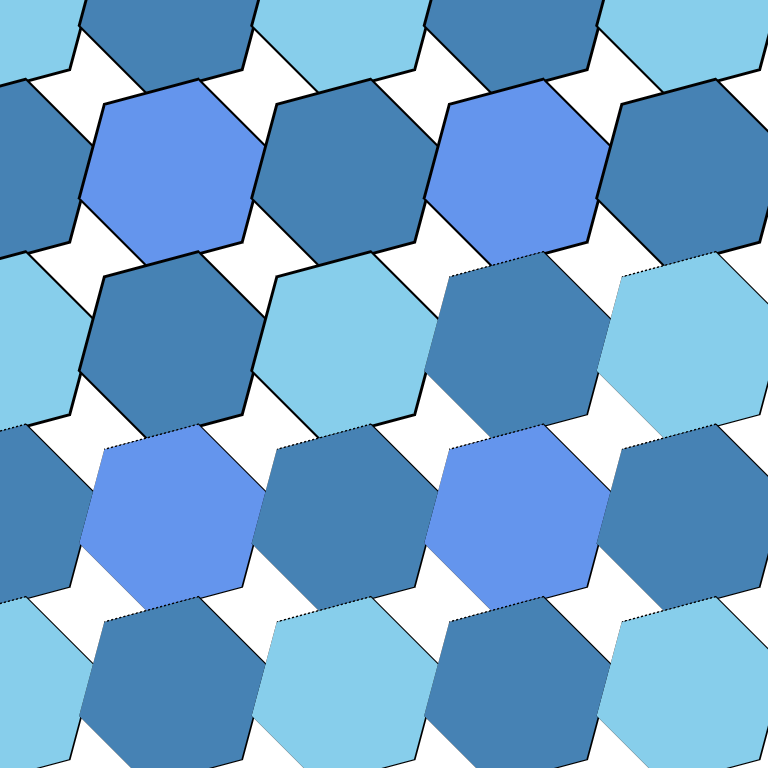
Reproduce this pattern procedurally as a three.js fragment shader.

```glsl
varying vec2 vUv;

const float PITCH = 0.2246;
const float APOTHEM = 0.1099;
const int COUNT = 5;
const float BOLD_COUNT = 13.0;

const vec3 STEEL = vec3(0.275, 0.51, 0.706);
const vec3 SKY = vec3(0.53, 0.808, 0.922);
const vec3 CORNFLOWER = vec3(0.392, 0.584, 0.929);
const vec3 PAPER = vec3(1.0);
const vec3 INK = vec3(0.0);

float coverage(float dist, float pixel) {
  return clamp(0.5 - dist / pixel, 0.0, 1.0);
}

// Bold strokes are slimmer on the diagonals
float boldWidth(vec2 normal) {
  return 0.0039 * max(abs(normal.x), abs(normal.y));
}

// Fine strokes fade out toward the left and turn to dots along the top
float fineWidth(vec2 normal, float x) {
  float wave = abs(fract(x / 0.0053) - 0.5);
  float dots = smoothstep(0.15, 0.35, wave) * step(normal.y, -0.9);
  return max(0.00078 + dot(normal, vec2(0.00137, 0.00039)), 0.0) + 0.0018 * dots;
}

// Returns the distances to the outer and inner rims of the stroke
vec2 hexagonRims(vec2 p, bool bold) {
  vec2 rims = vec2(-1.0);
  for (int k = 0; k < 6; k++) {
    float angle = radians(60.0 * float(k) - 45.0);
    vec2 normal = vec2(cos(angle), sin(angle));
    float halfWidth = 0.5 * (bold ? boldWidth(normal) : fineWidth(normal, p.x));
    float edge = dot(p, normal) - APOTHEM;
    rims = max(rims, edge + vec2(-halfWidth, halfWidth));
  }
  return rims;
}

// Columns and rows alternate between three fills
vec3 fillColor(vec2 cell) {
  vec2 odd = mod(cell, 2.0);
  if (odd.x != odd.y) return STEEL;
  return odd.x > 0.5 ? CORNFLOWER : SKY;
}

vec3 paintHexagon(vec3 under, vec2 p, vec2 cell, float pixel) {
  bool bold = cell.y * float(COUNT) + cell.x < BOLD_COUNT;
  vec2 rims = hexagonRims(p - cell * PITCH - 0.001, bold);
  vec3 inked = mix(INK, fillColor(cell), coverage(rims.y, pixel));
  return mix(under, inked, coverage(rims.x, pixel));
}

void main() {
  // Rows are laid from the top down, each hexagon over the last
  vec2 p = vec2(vUv.x, 1.0 - vUv.y);
  float pixel = fwidth(vUv.x);
  vec3 color = PAPER;
  for (int row = 0; row < COUNT; row++) {
    for (int column = 0; column < COUNT; column++) {
      color = paintHexagon(color, p, vec2(float(column), float(row)), pixel);
    }
  }
  gl_FragColor = vec4(color, 1.0);
}
```
